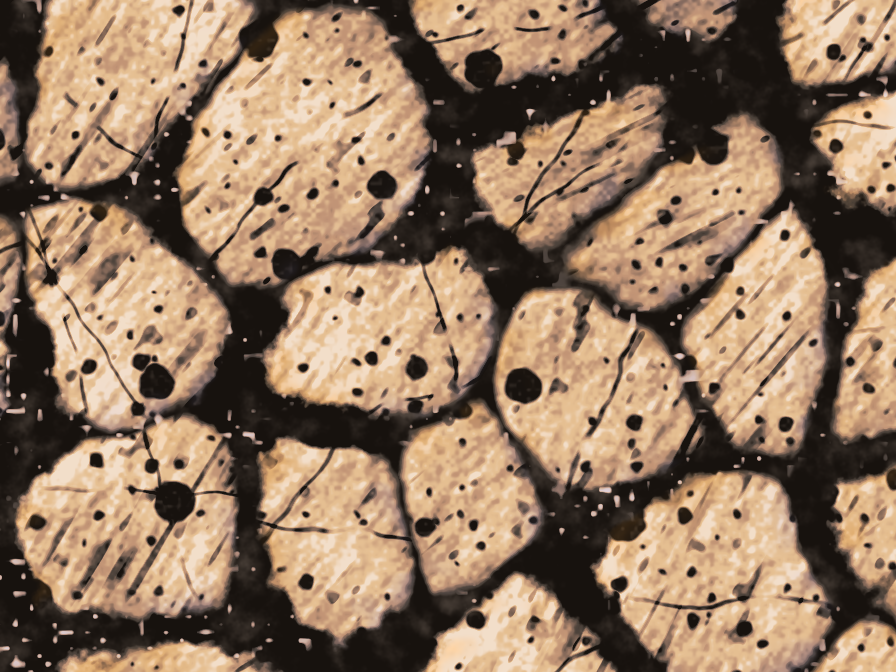
Reproduce this texture procedurally as a Shadertoy shader.

```glsl
// Polished rock section: tan mineral grains packed in a dark, speckled matrix.
// Rounded Voronoi cells form the grains; embossed noise gives side-lit relief,
// and pits, striations and cracks are laid over it before a tone ramp colours it.

const float GRAINS = 3.2;          // grains per canvas height
const float JITTER = 0.84;         // irregularity of grain centres
const float ROUNDING = 17.0;       // lower values round the corners more
const float SEAM_THIN = 0.014;     // matrix half width, in grain units
const float SEAM_WIDE = 0.105;
const float BODY_TONE = 0.71;
const float EMBOSS = 0.52;
const float GRIT = 0.20;
const float STREAK_ANGLE = 0.75;
const vec2 LIGHT_DIR = vec2(-0.8, 0.6);

const vec3 BLACK = vec3(0.09, 0.07, 0.055);
const vec3 UMBER = vec3(0.30, 0.26, 0.23);
const vec3 BROWN = vec3(0.52, 0.41, 0.35);
const vec3 TAN = vec3(0.76, 0.58, 0.46);
const vec3 SAND = vec3(0.90, 0.75, 0.57);
const vec3 CREAM = vec3(0.95, 0.87, 0.79);
const vec3 AMBER = vec3(0.93, 0.62, 0.25);
const vec3 VIOLET = vec3(0.62, 0.60, 0.80);

float hash(vec2 p) {
    return fract(sin(dot(p, vec2(127.1, 311.7))) * 43758.5);
}

vec2 hash2(vec2 p) {
    return vec2(hash(p), hash(p + 41.3));
}

float noise(vec2 p) {
    vec2 i = floor(p), f = fract(p);
    f = f * f * (3.0 - 2.0 * f);
    return mix(mix(hash(i), hash(i + vec2(1, 0)), f.x),
               mix(hash(i + vec2(0, 1)), hash(i + vec2(1, 1)), f.x), f.y);
}

float fbm(vec2 p) {
    float sum = 0.0, amp = 0.533;
    for (int i = 0; i < 4; i++) {
        sum += amp * noise(p);
        p = mat2(1.6, 1.2, -1.2, 1.6) * p + 7.3;
        amp *= 0.5;
    }
    return sum;
}

vec2 rotate(vec2 p, float a) {
    return vec2(cos(a) * p.x + sin(a) * p.y, cos(a) * p.y - sin(a) * p.x);
}

vec2 grainCentre(vec2 id) {
    return id + 0.5 + JITTER * (hash2(id + 17.0) - 0.5);
}

// Returns the rounded distance to the seam, and the grain's id and centre.
float grainDistance(vec2 p, out vec2 id, out vec2 centre) {
    float best = 1e5;
    for (int k = 0; k < 9; k++) {
        vec2 cell = floor(p) + vec2(k % 3 - 1, k / 3 - 1);
        vec2 c = grainCentre(cell);
        float d = dot(c - p, c - p);
        if (d < best) { best = d; id = cell; centre = c; }
    }
    float sum = 0.0;
    for (int k = 0; k < 25; k++) {
        if (k == 12) continue;
        vec2 c = grainCentre(id + vec2(k % 5 - 2, k / 5 - 2));
        float d = dot(0.5 * (c + centre) - p, normalize(c - centre));
        sum += exp(-ROUNDING * d);
    }
    return -log(sum) / ROUNDING;
}

// Scattered round holes at three scales.
float pits(vec2 p, float blur) {
    float mask = 0.0, scale = 6.0;
    p += 0.007 * (vec2(noise(p * 70.0), noise(p * 70.0 + 9.0)) - 0.5);
    for (int i = 0; i < 3; i++) {
        vec2 q = p * scale + float(i) * 13.7, id = floor(q);
        vec2 c = 0.3 + 0.4 * hash2(id);
        float radius = mix(0.08, 0.20, hash(id + 5.0)) / scale;
        float d = length(fract(q) - c) / scale - radius;
        mask = max(mask, step(hash(id + 9.0), 0.24) * smoothstep(blur, -blur, d));
        scale *= 2.1;
    }
    return mask;
}

// Fine oblique relief, stretched along x.
float relief(vec2 q) {
    return 0.6 * noise(q * vec2(20.0, 48.0)) + 0.4 * noise(q * vec2(55.0, 100.0));
}

vec3 toneRamp(float t) {
    vec3 c = mix(BLACK, UMBER, smoothstep(0.09, 0.25, t));
    c = mix(c, BROWN, smoothstep(0.25, 0.39, t));
    c = mix(c, TAN, smoothstep(0.39, 0.55, t));
    c = mix(c, SAND, smoothstep(0.55, 0.74, t));
    return mix(c, CREAM, smoothstep(0.74, 0.90, t));
}

void mainImage(out vec4 fragColor, in vec2 fragCoord) {
    vec2 p = fragCoord / iResolution.y;
    float blur = max(1.2 / iResolution.y, 0.003);

    // Grain outlines with ragged seams of varying width
    vec2 warp = vec2(fbm(p * 5.0), fbm(p * 5.0 + 31.0)) - 0.5;
    vec2 g = p * GRAINS + 0.28 * warp + 3.0;
    vec2 id, centre;
    float d = grainDistance(g, id, centre);
    float seam = mix(SEAM_THIN, SEAM_WIDE, smoothstep(0.3, 0.72, noise(p * 4.5 + 2.0)));
    d += (0.012 + 0.9 * seam) * (fbm(p * 38.0) - 0.5);
    float inside = smoothstep(seam - 0.02, seam + 0.035, d);

    // Relief lit from the upper left
    float chance = hash(id + 3.0);
    float angle = STREAK_ANGLE + 0.7 * (chance - 0.5);
    vec2 q = rotate(p, angle);
    vec2 shift = rotate(LIGHT_DIR, angle) * 0.008;
    float emboss = relief(q) - relief(q + shift);
    float grit = noise(p * 150.0) - 0.5;
    float facing = dot(normalize(g - centre + 1e-4), LIGHT_DIR);
    float rim = exp(-max(d - seam, 0.0) / 0.065);
    float tone = BODY_TONE + 0.12 * (chance - 0.5) + 0.42 * (fbm(p * 6.0 + 8.0) - 0.5);
    tone += EMBOSS * emboss + GRIT * grit + rim * (0.28 * facing - 0.08);

    // Striations, short dark flecks and one or two cracks per grain
    float patchy = smoothstep(0.45, 0.75, noise(p * 6.5 + 20.0));
    float streak = smoothstep(0.68, 0.86, noise(q * vec2(9.0, 75.0) + 4.0));
    float fleck = smoothstep(0.80, 0.92, noise(q * vec2(32.0, 65.0) + 50.0));
    tone -= 0.42 * streak * patchy + 0.40 * fleck;
    for (int i = 0; i < 2; i++) {
        vec2 seed = id + 60.0 + 11.0 * float(i);
        vec2 c = rotate(g - centre, 6.28 * hash(seed));
        float offset = abs(c.y - 0.5 * (hash(seed + 2.0) - 0.5)) / GRAINS;
        float crack = smoothstep(0.002 + blur, 0.001, offset);
        crack *= smoothstep(0.25, 0.5, noise(p * 24.0)) * step(hash(seed + 4.0), 0.55);
        tone -= 0.5 * crack;
    }
    tone = mix(tone, 0.06 + 0.15 * max(grit, 0.0), 0.95 * pits(p, blur));

    // Dark matrix with sparse bright specks
    float speck = smoothstep(0.76, 0.95, noise(p * 85.0 + 70.0));
    speck *= smoothstep(0.4, 0.7, noise(p * 14.0 + 6.0));
    float matrix = 0.08 + 0.26 * (fbm(p * 30.0 + 15.0) - 0.4) + 0.7 * speck;
    tone = mix(matrix, tone, inside);

    // Amber glints on lit rims, violet on shaded ones and on specks
    vec3 col = toneRamp(tone);
    float glint = rim * inside * smoothstep(0.42, 0.72, noise(p * 30.0 + 90.0));
    col = mix(col, AMBER * (0.35 + 0.75 * tone), 0.55 * glint * smoothstep(-0.5, 0.5, facing));
    col = mix(col, VIOLET * (0.3 + tone), 0.4 * glint * smoothstep(0.2, -0.8, facing));
    col = mix(col, VIOLET * (0.3 + tone), 0.35 * speck * (1.0 - inside));
    fragColor = vec4(clamp(col, 0.0, 1.0), 1.0);
}
```
